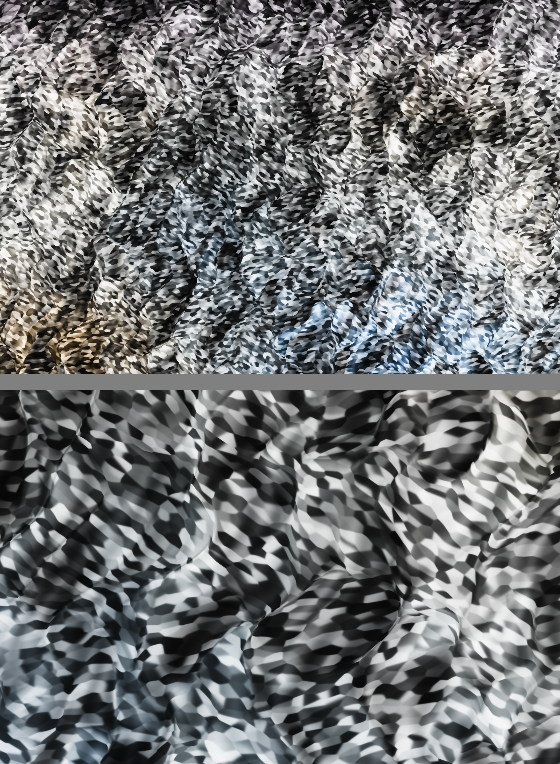
Top, the full canvas; bottom, a detail of the centre.
A Shadertoy shader for this texture:

```glsl
// Hammered privacy glass: smooth cellular lumps bend a soft grey backdrop
// with brown, blue and cream areas. Two directions of much finer cells,
// sheared by the slope of the lumps, lay crisp short dashes over everything.

#define LUMP_SCALE vec2(12.0, 8.0)
#define DIMPLE_SCALE vec2(31.0, 16.0)
#define RIPPLE_SCALE vec2(80.0, 155.0)
#define RIPPLE_BEND 0.013
#define REFRACTION 0.08
#define LEAN 0.3
#define LUMP_CONTRAST 0.42
#define DIMPLE_CONTRAST 0.62
#define STREAK_CONTRAST 0.10
#define RIPPLE_CONTRAST 1.05
#define GAIN 2.35
#define EXPOSURE -0.05

vec3 hash3(vec2 cell) {
    vec3 h = fract(cell.xyx * vec3(0.1031, 0.1030, 0.0973));
    h += dot(h, h.yxz + 33.33);
    return fract((h.xxy + h.yzz) * h.zyx);
}

// Smooth cellular noise: xy = blended offset to the cell centres (slope),
// z = blended random tone around zero.
vec3 facets(vec2 p, float sharpness) {
    vec2 base = floor(p);
    vec3 sum = vec3(0.0);
    float total = 0.0;
    for (int y = -1; y <= 1; y++) {
        for (int x = -1; x <= 1; x++) {
            vec2 cell = base + vec2(x, y);
            vec3 random = hash3(cell);
            vec2 offset = cell + random.xy - p;
            float weight = exp(-sharpness * dot(offset, offset));
            sum += weight * vec3(offset, random.z - 0.5);
            total += weight;
        }
    }
    return sum / total;
}

// Fine dashes along one direction
float ripples(vec2 p, float angle) {
    float c = cos(angle), s = sin(angle);
    return facets(mat2(c, -s, s, c) * p * RIPPLE_SCALE + 300.0, 11.0).z;
}

// Layered sines that make the lumps irregular
vec2 wobble(vec2 p) {
    vec2 w = 0.016 * sin(p.yx * vec2(17.0, 13.0) + vec2(0.7, 2.1));
    w += 0.009 * sin(p.yx * vec2(37.0, 29.0) + p * 11.0 + vec2(3.0, 0.4));
    w += 0.004 * sin(p.yx * vec2(83.0, 71.0) - p * 31.0);
    return w;
}

float blob(vec2 uv, vec2 centre, vec2 radius) {
    vec2 d = (uv - centre) / radius;
    return exp(-dot(d, d));
}

// Broad light and shade behind the glass
float backdropLight(vec2 uv) {
    float light = 0.05;
    light -= 0.38 * smoothstep(0.90, 1.0, uv.y);
    light -= 0.28 * blob(uv, vec2(0.42, 0.56), vec2(0.17, 0.20));
    light -= 0.20 * blob(uv, vec2(0.78, 0.68), vec2(0.13, 0.13));
    light -= 0.20 * blob(uv, vec2(0.10, 0.08), vec2(0.20, 0.16));
    light += 0.32 * blob(uv, vec2(0.92, 0.38), vec2(0.08, 0.30));
    light += 0.24 * blob(uv, vec2(0.00, 0.60), vec2(0.07, 0.32));
    light += 0.13 * blob(uv, vec2(0.66, 0.45), vec2(0.13, 0.16));
    light += 0.14 * blob(uv, vec2(0.93, 0.82), vec2(0.13, 0.10));
    return light;
}

// Colour cast added to the middle tones
vec3 backdropTint(vec2 uv) {
    vec3 brown = vec3(0.11, 0.01, -0.10);
    vec3 blue = vec3(-0.09, 0.00, 0.10);
    vec3 tint = vec3(-0.01, 0.005, 0.005);
    tint += brown * blob(uv, vec2(0.08, 0.08), vec2(0.26, 0.18));
    tint += 0.40 * brown * blob(uv, vec2(0.15, 0.65), vec2(0.16, 0.30));
    tint += 0.40 * brown * blob(uv, vec2(0.93, 0.36), vec2(0.08, 0.25));
    tint += 0.35 * brown * blob(uv, vec2(0.75, 0.72), vec2(0.18, 0.18));
    tint += blue * blob(uv, vec2(0.70, 0.08), vec2(0.32, 0.20));
    tint += 0.45 * blue * blob(uv, vec2(0.32, 0.36), vec2(0.14, 0.20));
    tint += vec3(0.02, -0.015, 0.015) * smoothstep(0.6, 1.0, uv.y);
    return tint;
}

void mainImage(out vec4 fragColor, in vec2 fragCoord) {
    vec2 uv = fragCoord / iResolution.xy;
    vec2 p = fragCoord / iResolution.y;

    // Lumps and leaning dimples of the glass
    vec2 q = p + wobble(p);
    vec3 lump = facets(q * LUMP_SCALE, 6.0);
    vec2 leaning = vec2(q.x - LEAN * q.y, q.y);
    vec3 dimple = facets(leaning * DIMPLE_SCALE + 0.5 * lump.xy + 40.0, 7.0);
    vec2 slope = lump.xy + 0.5 * dimple.xy;

    // Dashes change direction from lump to lump
    vec2 sheared = p + RIPPLE_BEND * slope;
    float turn = smoothstep(-0.06, 0.06, lump.z + 0.5 * dimple.z);
    float ripple = mix(ripples(sheared, 0.25), ripples(sheared, -0.7), turn);

    // Light bent through the relief
    vec2 bent = uv + REFRACTION * slope;
    float streak = sin(11.0 * slope.x - 6.0 * slope.y + 9.0 * lump.z);
    float light = backdropLight(bent) + EXPOSURE;
    light += LUMP_CONTRAST * lump.z + DIMPLE_CONTRAST * dimple.z;
    light += 0.25 * dot(slope, vec2(0.8, -0.6)) + STREAK_CONTRAST * streak;
    light += RIPPLE_CONTRAST * ripple;

    // Hard photographic contrast, then a patchy colour cast
    float tone = 0.5 + 0.48 * tanh(GAIN * light);
    vec3 tint = backdropTint(bent) * (0.85 + 1.5 * dimple.z);
    vec3 colour = vec3(tone) + 4.0 * tone * (1.0 - tone) * tint;
    fragColor = vec4(clamp(colour, 0.0, 1.0), 1.0);
}
```
